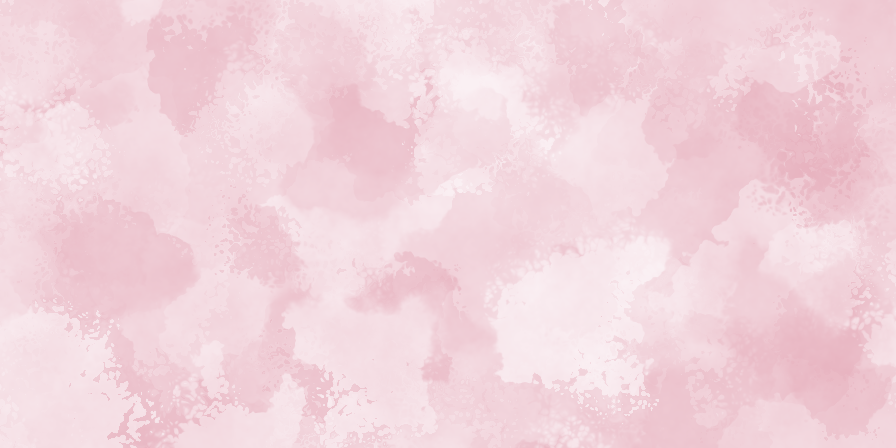
Reproduce this texture procedurally as a WebGL 2 fragment shader.

```glsl
#version 300 es
precision highp float;
// Pale pink watercolour: overlapping translucent washes with torn, dry-brushed edges.
uniform vec2 u_resolution;
out vec4 fragColor;

const vec3 ROSE = vec3(0.904, 0.690, 0.741);
const vec3 BLUSH = vec3(0.981, 0.940, 0.953);
const int WASH_LAYERS = 8;

vec2 hash2(vec2 p) {
    vec3 h = fract(p.xyx * vec3(0.1031, 0.1030, 0.0973));
    h += dot(h, h.yzx + 33.33);
    return fract((h.xx + h.yz) * h.zy);
}

float valueNoise(vec2 p) {
    vec2 cell = floor(p), f = fract(p);
    f = f * f * (3.0 - 2.0 * f);
    float low = mix(hash2(cell).x, hash2(cell + vec2(1, 0)).x, f.x);
    float high = mix(hash2(cell + vec2(0, 1)).x, hash2(cell + vec2(1, 1)).x, f.x);
    return mix(low, high, f.y);
}

float fbm(vec2 p, int octaves) {
    float sum = 0.0, amplitude = 0.5, total = 0.0;
    for (int i = 0; i < octaves; i++) {
        sum += amplitude * valueNoise(p);
        total += amplitude;
        amplitude *= 0.5;
        p = mat2(1.6, 1.2, -1.2, 1.6) * p + 7.3;
    }
    return sum / total;
}

// Distance to the nearest jittered cell point
float cellular(vec2 p) {
    vec2 cell = floor(p);
    float nearest = 2.0;
    for (int y = -1; y <= 1; y++)
        for (int x = -1; x <= 1; x++) {
            vec2 id = cell + vec2(x, y);
            nearest = min(nearest, length(id + hash2(id) - p));
        }
    return nearest;
}

// Coverage of one blot: crisp on one side, melting away on the other
float blotCoverage(vec2 q, float radius, float angle, float stretch, float edgeShift) {
    vec2 axis = vec2(cos(angle), sin(angle));
    vec2 local = vec2(dot(q, axis), dot(q, vec2(-axis.y, axis.x)));
    float d = length(local * vec2(stretch, 1.0 / stretch)) - radius + edgeShift;
    float melt = smoothstep(-0.1, 0.9, local.x / radius);
    return smoothstep(0.0, mix(0.008, radius * 0.9, melt), -d);
}

// Lays one sheet of scattered blots over the tone
float layWash(float tone, vec2 p, float size, float seed, float density,
              vec2 toneRange, float opacity, float flecks) {
    vec2 offset = vec2(seed * 17.3, seed * 9.1);
    vec2 warp = vec2(fbm(p * 6.0 + offset, 5), fbm(p * 6.0 - offset + 40.0, 5)) - 0.5;
    vec2 bent = p + warp * size * 0.75;
    float dryness = smoothstep(0.42, 0.68, fbm(p * 4.5 + offset.yx + 80.0, 3));
    float edgeShift = flecks * (0.012 + dryness * 0.17) * min(1.0, size * 2.4);
    vec2 cell = floor(bent / size);
    for (int y = -1; y <= 1; y++)
        for (int x = -1; x <= 1; x++) {
            vec2 id = cell + vec2(x, y);
            vec2 key = id + offset * 3.0 + 50.0;
            vec2 place = hash2(key), form = hash2(key + 101.7), paint = hash2(key + 211.3);
            float radius = size * mix(0.30, 0.48, form.x);
            float cover = blotCoverage(bent - (id + place) * size, radius,
                                       form.y * 6.2832, mix(0.82, 1.2, paint.y), edgeShift);
            float present = step(fract(form.x * 7.0 + paint.y), density);
            float blotTone = mix(toneRange.x, toneRange.y, paint.x);
            tone = mix(tone, blotTone, cover * present * opacity);
        }
    return tone;
}

void main() {
    vec2 p = gl_FragCoord.xy / u_resolution.y;

    // Lacy fleck pattern that breaks up the dry edges
    vec2 ragged = p + 0.025 * vec2(fbm(p * 30.0, 3), fbm(p * 30.0 + 60.0, 3));
    float flecks = cellular(ragged * 66.0) - 0.47 + 0.9 * (fbm(p * 46.0 + 20.0, 3) - 0.5);

    // Soft underpainting
    float tone = 0.52 + 1.0 * (fbm(p * 2.6 + 11.0, 4) - 0.5);

    // Translucent washes, from broad to small
    for (int i = 0; i < WASH_LAYERS; i++) {
        float depth = float(i) / float(WASH_LAYERS - 1);
        tone = layWash(tone, p, mix(0.64, 0.27, depth), float(i) + 1.0, 0.72,
                       vec2(-0.06, 1.1), mix(0.55, 0.40, depth), flecks);
    }

    // Sparse pale patches on top
    tone = layWash(tone, p, 0.5, 12.0, 0.4, vec2(0.82, 1.0), 0.72, flecks);

    // Cloudy pigment and faint paper grain
    tone += 0.26 * (fbm(p * 9.0 + 31.0, 4) - 0.5) + 0.06 * (fbm(p * 70.0, 2) - 0.5);

    fragColor = vec4(mix(ROSE, BLUSH, clamp(tone, 0.0, 1.0)), 1.0);
}
```
